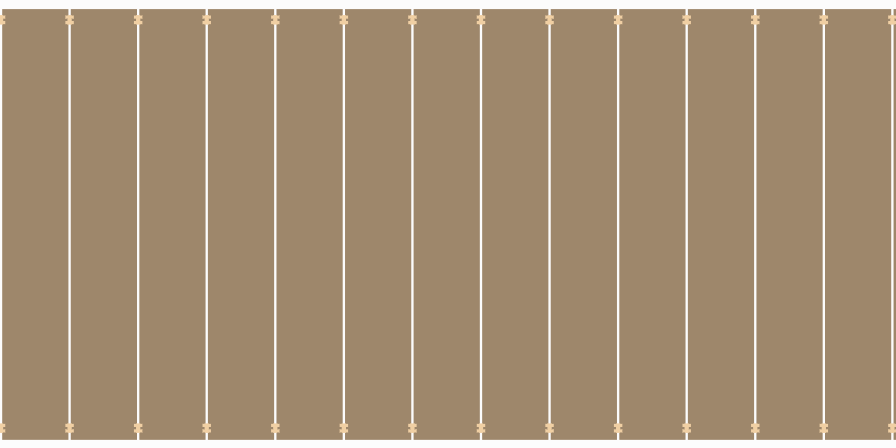
This pattern is drawn by a Shadertoy shader. Its source:

```glsl
// Flat brown vertical slats parted by thin white seams between pale margins.
// Each seam carries a small peach clip near both ends; slats repeat by
// rounding x to the nearest seam, and clips mirror about the mid height.

#define PITCH 0.15305
#define FIRST_SEAM 0.0023
#define SEAM_HALF 0.0026
#define MARGIN_LOW 0.0182
#define MARGIN_HIGH 0.9797
#define CLIP_INSET 0.0443
#define BAR_OFFSET 0.0061
#define BAR_HALF vec2(0.0094, 0.0035)
#define POST_HALF vec2(0.0048, 0.0106)
#define SLAT_COLOR vec3(0.62, 0.53, 0.42)
#define CLIP_COLOR vec3(0.94, 0.81, 0.64)
#define PAPER_COLOR vec3(0.99)

float boxDistance(vec2 p, vec2 halfSize) {
    vec2 q = abs(p) - halfSize;
    return length(max(q, 0.0)) + min(max(q.x, q.y), 0.0);
}

// Fraction of a pixel lying inside a signed distance
float coverage(float d, float pixel) {
    return clamp(0.5 - d / pixel, 0.0, 1.0);
}

// Two stacked crossbars joined by a short post
float clipDistance(vec2 p) {
    float bars = boxDistance(vec2(p.x, abs(p.y) - BAR_OFFSET), BAR_HALF);
    return min(bars, boxDistance(p, POST_HALF));
}

void mainImage(out vec4 fragColor, in vec2 fragCoord) {
    float pixel = 1.0 / iResolution.y;
    vec2 uv = fragCoord * pixel;

    // Signed distance across the nearest seam
    float x = uv.x - FIRST_SEAM;
    float seamX = x - PITCH * round(x / PITCH);

    // Slats between the margins, cut by the seams
    float slats = coverage(max(MARGIN_LOW - uv.y, uv.y - MARGIN_HIGH), pixel);
    slats *= 1.0 - coverage(abs(seamX) - SEAM_HALF, pixel);
    vec3 color = mix(PAPER_COLOR, SLAT_COLOR, slats);

    // Clips at both ends of every seam
    float endY = min(uv.y, 1.0 - uv.y) - CLIP_INSET;
    float clip = coverage(clipDistance(vec2(seamX, endY)), pixel);
    color = mix(color, CLIP_COLOR, clip);

    fragColor = vec4(color, 1.0);
}
```
